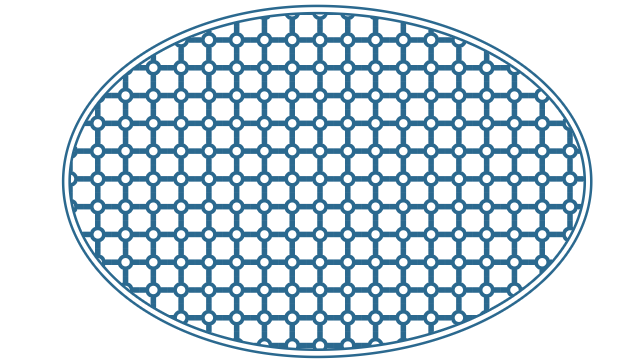
This pattern is drawn by a Shadertoy shader. Its source:

```glsl
// A blue lattice of bars and ring joints inside a double-outlined, slightly egg-shaped oval.

const vec3 BLUE = vec3(0.17, 0.41, 0.56);
const vec3 WHITE = vec3(1.0);

// Coverage of a signed distance, softened over one pixel
float fill(float dist, float pixel) {
    return clamp(0.5 - dist / pixel, 0.0, 1.0);
}

// Approximate distance to an oval whose left and right radii differ
float ovalDistance(vec2 p, float left, float right, float height) {
    vec2 radii = vec2(p.x < 0.0 ? left : right, height);
    float k = length(p / radii);
    float slope = length(p / (radii * radii));
    return k * (k - 1.0) / max(slope, 0.0001);
}

// Band of the given width just inside an edge
float rim(float dist, float width, float pixel) {
    return fill(abs(dist + 0.5 * width) - 0.5 * width, pixel);
}

// Square lattice of bars with hollow round joints
float lattice(vec2 p, float pixel) {
    float spacing = 0.07716;
    vec2 cell = (fract(p / spacing + 0.5) - 0.5) * spacing;
    float bars = min(abs(cell.x), abs(cell.y)) - 0.0077;
    float radius = length(cell);
    float solid = min(bars, radius - 0.0222);
    float ink = fill(max(solid, 0.0116 - radius), pixel);

    // Faint seams halfway between joints
    vec2 toSeam = 0.5 * spacing - abs(cell);
    float seam = fill(min(toSeam.x, toSeam.y) - 0.0005, pixel);
    return ink * (1.0 - 0.08 * seam);
}

void mainImage(out vec4 fragColor, in vec2 fragCoord) {
    float pixel = 1.0 / iResolution.y;
    vec2 p = (fragCoord - 0.5 * iResolution.xy) * pixel;

    // Two nested outlines
    vec2 q = p - vec2(-0.009, -0.004);
    float outer = ovalDistance(q, 0.708, 0.766, 0.491);
    float inner = ovalDistance(q, 0.690, 0.748, 0.471);
    float outline = max(rim(outer, 0.0070, pixel), rim(inner, 0.0072, pixel));

    // Lattice clipped by the inner outline
    float grid = lattice(p - vec2(0.0, 0.0031), pixel) * fill(inner, pixel);

    fragColor = vec4(mix(WHITE, BLUE, max(outline, grid)), 1.0);
}
```
